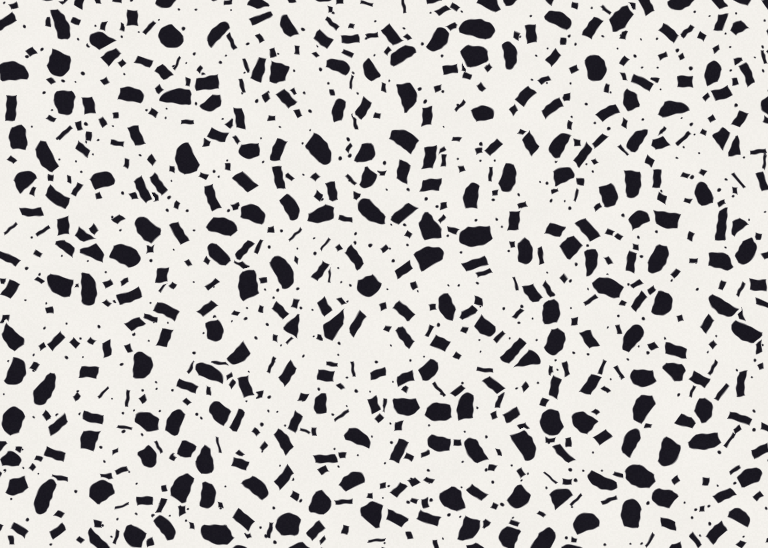
Give the GLSL for this pattern, as a WebGL 2 fragment shader.

```glsl
#version 300 es
precision highp float;
// Terrazzo: angular black ink stones, chips and specks scattered on warm white paper.

uniform vec2 u_resolution;
out vec4 outColor;

// Lengths are fractions of the canvas height.
#define STONE_CELL 0.070
#define CHIP_CELL 0.051
#define SPECK_CELL 0.033
#define JITTER 0.78
#define GAP 0.011
#define PEBBLE_SHARE 0.52
#define SLIVER_SHARE 0.3
#define SOFTNESS 0.0018
#define PAPER vec3(0.953, 0.943, 0.922)
#define INK vec3(0.105, 0.098, 0.128)

const float TAU = 6.2831853;

vec4 hash4(vec2 cell, float seed) {
    vec4 v = fract((cell + seed).xyxy * vec4(0.1031, 0.1030, 0.0973, 0.1099));
    v += dot(v, v.wzxy + 33.33);
    return fract((v.xxyz + v.yzzw) * v.zywx);
}

vec2 seedPoint(vec2 cell, float seed) {
    return cell + 0.5 + JITTER * (hash4(cell, seed).xy - 0.5);
}

vec2 rotate(vec2 q, float angle) {
    float c = cos(angle), s = sin(angle);
    return vec2(c * q.x + s * q.y, c * q.y - s * q.x);
}

float boxDistance(vec2 q, vec2 halfSize) {
    vec2 d = abs(q) - halfSize;
    return length(max(d, 0.0)) + min(max(d.x, d.y), 0.0);
}

float ellipseDistance(vec2 q, vec2 radii) {
    float k = length(q / radii);
    return k * (k - 1.0) / max(length(q / (radii * radii)), 0.001);
}

// A pebble with two flat cuts, or a slightly skewed bar.
float stoneShape(vec2 q, vec2 cell) {
    vec4 size = hash4(cell, 71.0);
    vec4 cut = hash4(cell, 113.0);
    q = rotate(q, size.x * TAU);
    if (size.y < PEBBLE_SHARE) {
        vec2 radii = mix(vec2(0.021, 0.015), vec2(0.034, 0.022), size.zw);
        float d = ellipseDistance(q, radii);
        d = max(d, rotate(q, (cut.x - 0.5) * 0.7).y - radii.y * mix(0.3, 0.9, cut.y));
        return max(d, rotate(q, (cut.z - 0.5) * 0.9).x - radii.x * mix(0.55, 1.0, cut.w));
    }
    q.x += q.y * (cut.x - 0.5) * 0.8;
    q.y += q.x * q.x * (cut.y - 0.5) * 12.0;
    return boxDistance(q, mix(vec2(0.013, 0.0065), vec2(0.023, 0.0105), size.zw));
}

// Each stone is trimmed by its Voronoi cell, so that neighbours never touch.
float stoneField(vec2 p) {
    vec2 g = p / STONE_CELL, home = floor(g), owner = home, center = home;
    float nearest = 1e3;
    for (int i = 0; i < 9; i++) {
        vec2 cell = home + vec2(i % 3 - 1, i / 3 - 1);
        vec2 point = seedPoint(cell, 7.0);
        float d = distance(g, point);
        if (d < nearest) { nearest = d; owner = cell; center = point; }
    }
    float border = 1.0;
    for (int i = 0; i < 25; i++) {
        vec2 cell = owner + vec2(i % 5 - 2, i / 5 - 2);
        vec2 point = seedPoint(cell, 7.0), across = point - center;
        if (dot(across, across) > 1e-5)
            border = min(border, dot(0.5 * (center + point) - g, normalize(across)));
    }
    return max(stoneShape((g - center) * STONE_CELL, owner), 0.5 * GAP - border * STONE_CELL);
}

// Small squares and thin slivers that fill the space between the stones.
float chipField(vec2 p) {
    float field = 0.1;
    vec2 home = floor(p / CHIP_CELL);
    for (int i = 0; i < 9; i++) {
        vec2 cell = home + vec2(i % 3 - 1, i / 3 - 1);
        vec2 center = seedPoint(cell, 31.0) * CHIP_CELL;
        vec4 size = hash4(cell, 47.0);
        if (distance(p, center) > 0.022 || stoneField(center) < 0.007) continue;
        vec2 halfSize = size.y < SLIVER_SHARE
            ? mix(vec2(0.010, 0.0018), vec2(0.017, 0.005), size.zw)
            : mix(vec2(0.0045, 0.0035), vec2(0.0085, 0.0065), size.zw);
        vec2 q = rotate(p - center, size.x * TAU);
        q.x += q.y * (size.w - 0.5) * 0.7;
        field = min(field, boxDistance(q, halfSize));
    }
    return field;
}

float speckField(vec2 p) {
    float field = 0.1;
    vec2 home = floor(p / SPECK_CELL);
    for (int i = 0; i < 9; i++) {
        vec2 cell = home + vec2(i % 3 - 1, i / 3 - 1);
        vec4 size = hash4(cell, 89.0);
        vec2 center = seedPoint(cell, 59.0) * SPECK_CELL;
        if (size.x > 0.5 || distance(p, center) > 0.008 || stoneField(center) < 0.006) continue;
        field = min(field, distance(p, center) - mix(0.0014, 0.0033, size.y * size.y));
    }
    return field;
}

void main() {
    vec2 p = gl_FragCoord.xy / u_resolution.y;
    // Hand-drawn wobble of the outlines.
    vec2 w = p + 0.0007 * sin(p.yx * vec2(310.0, 270.0) + 2.0 * sin(p * 140.0));
    float stones = stoneField(w);
    float fill = max(min(chipField(w), speckField(w)), 0.5 * GAP - stones);
    float soft = max(SOFTNESS, 0.7 / u_resolution.y);
    float ink = 1.0 - smoothstep(-soft, soft, min(stones, fill));
    // Faint paper and ink grain.
    float grain = hash4(floor(p * 360.0), 3.0).x - 0.5;
    float mottle = sin(p.x * 23.0 + 2.0 * sin(p.y * 17.0)) * sin(p.y * 29.0);
    vec3 color = mix(PAPER, INK, ink) + 0.016 * grain + 0.004 * mottle;
    outColor = vec4(color, 1.0);
}
```
